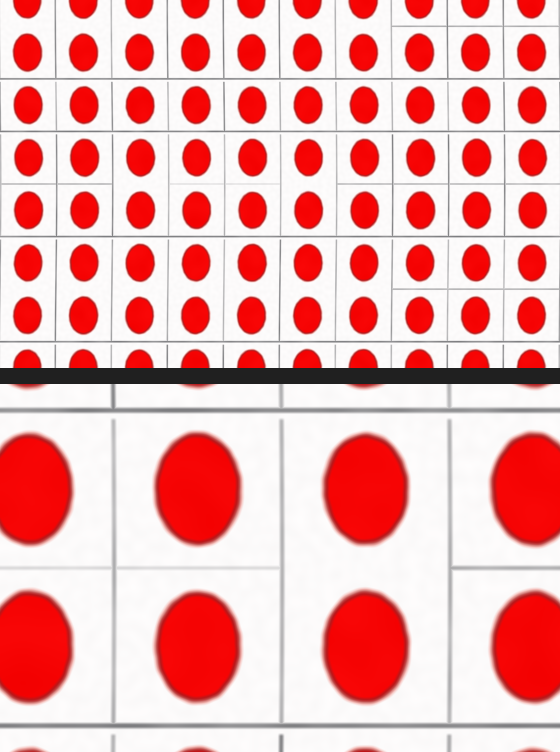
Top, the full canvas; bottom, a detail of the centre.
A Shadertoy shader for this pattern:

```glsl
float hash(vec2 p) {
    vec3 q = fract(p.xyx * vec3(0.1031, 0.1030, 0.0973));
    q += dot(q, q.yzx + 33.33);
    return fract((q.x + q.y) * q.z);
}

float gradientDot(vec2 corner, vec2 offset, vec2 period) {
    float angle = 6.2832 * hash(mod(corner, period) + 7.0);
    return dot(vec2(cos(angle), sin(angle)), offset);
}

// Gradient noise that wraps after a whole number of cells
float wrappedNoise(vec2 uv, vec2 period) {
    vec2 p = uv * period, i = floor(p), f = p - i;
    vec2 u = f * f * f * (f * (f * 6.0 - 15.0) + 10.0);
    vec2 e = vec2(0.0, 1.0);
    return mix(
        mix(gradientDot(i, f, period), gradientDot(i + e.yx, f - e.yx, period), u.x),
        mix(gradientDot(i + e.xy, f - e.xy, period), gradientDot(i + e.yy, f - e.yy, period), u.x),
        u.y);
}

float ellipseDistance(vec2 p, vec2 radii) {
    float k = length(p / radii);
    return k * (k - 1.0) / max(length(p / (radii * radii)), 0.001);
}

float stroke(float d, float halfWidth, float soft) {
    return 1.0 - smoothstep(halfWidth - soft, halfWidth + soft, d);
}

// Rules 0 and 5 are partial, rule 3 is faint and broken, the rest are full
float ruleStrength(float rule, float column) {
    if (rule == 0.0 || rule == 5.0) return column >= 7.0 ? 0.7 : 0.0;
    if (rule == 3.0) {
        if (column == 2.0 || column == 5.0) return 0.0;
        return column == 3.0 || column == 4.0 ? 0.3 : 0.65;
    }
    return 1.0;
}

void mainImage(out vec4 fragColor, in vec2 fragCoord) {
    vec2 uv = fragCoord / iResolution.xy;
    uv.y = 1.0 - uv.y;
    vec2 cell = vec2(iResolution.x / iResolution.y / 10.0, 1.0 / 7.0);
    float soft = max(0.8 / iResolution.y, 0.0018);

    // Ten columns with a slight bow, seven rows
    vec2 grid = uv * vec2(10.0, 7.0);
    grid.x += 0.013 * cos(6.2832 * uv.y);
    float column = mod(floor(grid.x), 10.0);
    float row = mod(floor(grid.y + 0.5), 7.0);
    float belowRule = fract(grid.y + 0.5) * cell.y;
    float wear = wrappedNoise(uv, vec2(36.0, 24.0));
    float grain = wrappedNoise(uv, vec2(120.0, 80.0));

    // Paper
    vec3 color = vec3(0.988, 0.982, 0.982) + 0.016 * grain;

    // Vertical rules, varying by block and broken under each full rule
    float edge = mod(floor(grid.x + 0.5), 10.0);
    float block = floor((row + step(2.5, row)) / 2.0);
    float vertical = stroke(abs(fract(grid.x + 0.5) - 0.5) * cell.x, 0.0019, soft);
    vertical *= mix(0.6, 1.0, smoothstep(0.2, 0.6, hash(vec2(edge, block) + 3.0)));
    if (ruleStrength(mod(row + 6.0, 7.0), 0.0) == 1.0)
        vertical *= smoothstep(0.006, 0.010, belowRule);

    // Horizontal rules
    float strength = ruleStrength(floor(grid.y), column);
    float horizontal = stroke(abs(fract(grid.y) - 0.5) * cell.y, mix(0.0012, 0.0022, strength), soft);
    float rules = max(vertical, horizontal * strength) * (0.92 + 0.25 * wear);
    color = mix(color, vec3(0.49, 0.49, 0.50), clamp(rules, 0.0, 1.0));

    // Red ovals with a dark rim and a pink halo
    vec2 p = (vec2(fract(grid.x), fract(grid.y + 0.5)) - 0.5) * cell;
    vec2 radii = cell * vec2(0.25, 0.35) * (0.985 + 0.03 * hash(vec2(column, row)));
    float d = ellipseDistance(p, radii) + 0.001 * grain;
    color = mix(color, vec3(0.96, 0.73, 0.71), stroke(d, 0.0030, soft));
    color = mix(color, vec3(0.76, 0.36, 0.35), stroke(d, 0.0010, soft));
    color = mix(color, vec3(0.72, 0.09, 0.10), stroke(d, -0.0008, soft));
    color = mix(color, vec3(0.965, 0.015, 0.015) + 0.02 * wear, stroke(d, -0.0035, soft));

    fragColor = vec4(clamp(color, 0.0, 1.0), 1.0);
}
```
